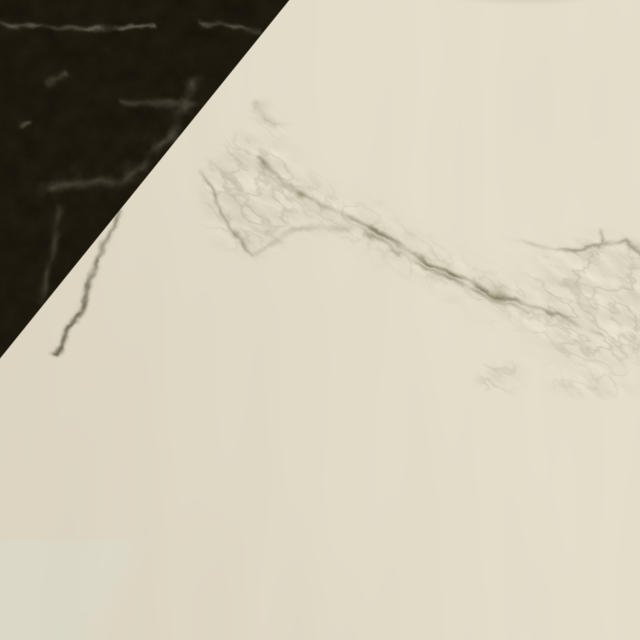
A WebGL 2 fragment shader for this texture:

```glsl
#version 300 es
precision highp float;
uniform vec2 u_resolution;
out vec4 fragColor;

const vec3 PAPER_WARM = vec3(0.862, 0.832, 0.758);
const vec3 PAPER_LIGHT = vec3(0.893, 0.868, 0.794);
const vec3 PAPER_COOL = vec3(0.855, 0.848, 0.788);
const vec3 VEIN_OLIVE = vec3(0.47, 0.445, 0.34);
const vec3 CRACK_BROWN = vec3(0.31, 0.29, 0.22);
const vec3 STONE_DARK = vec3(0.090, 0.075, 0.043);
const vec3 STONE_LIGHT = vec3(0.132, 0.116, 0.072);
const vec3 STONE_VEIN = vec3(0.42, 0.40, 0.34);

vec2 hashGradient(vec2 cell) {
  vec3 h = fract(cell.xyx * vec3(0.1031, 0.1030, 0.0973));
  h += dot(h, h.yzx + 33.33);
  float angle = 6.2832 * fract((h.x + h.y) * h.z);
  return vec2(cos(angle), sin(angle));
}

float gradientNoise(vec2 p) {
  vec2 i = floor(p), f = fract(p);
  vec2 u = f * f * f * (f * (f * 6.0 - 15.0) + 10.0);
  vec2 e = vec2(1.0, 0.0);
  float low = mix(dot(hashGradient(i), f), dot(hashGradient(i + e), f - e), u.x);
  float high = mix(dot(hashGradient(i + e.yx), f - e.yx),
                   dot(hashGradient(i + e.xx), f - e.xx), u.x);
  return mix(low, high, u.y);
}

float fbm(vec2 p) {
  float sum = 0.0, gain = 0.6;
  for (int i = 0; i < 4; i++) {
    sum += gain * gradientNoise(p);
    p = mat2(1.6, 1.2, -1.2, 1.6) * p + 7.3;
    gain *= 0.5;
  }
  return sum;
}

float segment(vec2 p, vec2 a, vec2 b) {
  vec2 pa = p - a, ba = b - a;
  return length(pa - ba * clamp(dot(pa, ba) / dot(ba, ba), 0.0, 1.0));
}

float path(vec2 p, vec2 a, vec2 b, vec2 c, vec2 d) {
  return min(segment(p, a, b), min(segment(p, b, c), segment(p, c, d)));
}

float glow(float dist, float width) {
  return exp(-dist * dist / (width * width));
}

float blob(vec2 p, vec2 center, vec2 radii) {
  return 1.0 - smoothstep(0.55, 1.15, length((p - center) / radii));
}

// Pale ground: broad gradients and a cool lower left corner
vec3 paperColor(vec2 p) {
  float light = smoothstep(0.0, 0.75, p.x * 0.75 + p.y * 0.25);
  vec3 color = mix(PAPER_WARM, PAPER_LIGHT, light);
  float cool = (1.0 - smoothstep(0.09, 0.17, p.x - 0.55 * p.y))
             * (1.0 - smoothstep(0.145, 0.16, p.y));
  color = mix(color, PAPER_COOL, 0.8 * cool);
  color -= 0.04 * blob(p, vec2(0.82, 1.01), vec2(0.12, 0.018));
  return color + 0.008 * gradientNoise(p * vec2(16.0, 3.0));
}

// Olive vein, its branches and the smeared streaks around them
vec3 addVeins(vec3 color, vec2 p) {
  vec2 q = p + 0.012 * vec2(fbm(p * 28.0), fbm(p * 28.0 + 19.0));
  float upper = path(q, vec2(0.404, 0.753), vec2(0.469, 0.697), vec2(0.573, 0.646), vec2(0.677, 0.586));
  float lower = path(q, vec2(0.677, 0.586), vec2(0.781, 0.535), vec2(0.846, 0.518), vec2(0.938, 0.479));
  float twin = path(q, vec2(0.570, 0.637), vec2(0.640, 0.598), vec2(0.720, 0.555), vec2(0.825, 0.511));
  float left = path(q, vec2(0.317, 0.735), vec2(0.341, 0.681), vec2(0.368, 0.633), vec2(0.395, 0.598));
  float under = path(q, vec2(0.395, 0.598), vec2(0.425, 0.622), vec2(0.475, 0.647), vec2(0.573, 0.640));
  float right = path(q, vec2(0.781, 0.629), vec2(0.885, 0.607), vec2(0.977, 0.624), vec2(1.010, 0.597));
  float spur = segment(q, vec2(0.940, 0.636), vec2(0.943, 0.621));
  float fleck = segment(q, vec2(0.401, 0.838), vec2(0.427, 0.803));

  float spine = min(upper, lower);
  float area = max(blob(p, vec2(0.395, 0.700), vec2(0.090, 0.105)), 0.8 * glow(spine, 0.032));
  area = max(area, blob(p, vec2(0.94, 0.525), vec2(0.145, 0.115)));
  area = max(area, 0.8 * blob(p, vec2(0.785, 0.410), vec2(0.045, 0.030)));
  area = max(area, 0.6 * blob(p, vec2(0.94, 0.400), vec2(0.09, 0.025)));
  area = max(area, 0.8 * glow(fleck, 0.018));
  area *= smoothstep(-0.008, 0.010, dot(p - vec2(0.319, 0.738), vec2(0.74, -0.67)) + 0.008);

  vec2 along = vec2(dot(p, vec2(0.83, -0.56)), dot(p, vec2(0.56, 0.83)));
  float streak = fbm(along * vec2(20.0, 52.0) + 3.0);
  float crease = glow(fbm(along * vec2(14.0, 30.0) + 31.0), 0.055);
  color += area * (0.11 * streak - 0.018);
  color = mix(color, VEIN_OLIVE, 0.15 * area * crease);

  float breakup = 0.65 + 0.9 * gradientNoise(p * 32.0);
  float core = smoothstep(0.50, 0.59, p.x) * (1.0 - smoothstep(0.78, 0.88, p.x));
  float ink = glow(spine, 0.0042) * mix(0.42, 0.78, core);
  ink = max(ink, 0.50 * glow(twin, 0.0038));
  ink = max(ink, 0.52 * glow(left, 0.0036));
  ink = max(ink, 0.25 * glow(under, 0.0050));
  ink = max(ink, 0.50 * glow(right, 0.0034) * smoothstep(0.76, 0.93, p.x));
  ink = max(ink, max(0.55 * glow(spur, 0.004), 0.25 * glow(fleck, 0.006)));
  float knots = glow(length(p - vec2(0.369, 0.634)), 0.007) + glow(length(p - vec2(0.469, 0.697)), 0.007)
              + glow(length(p - vec2(0.412, 0.744)), 0.008) + glow(length(p - vec2(0.780, 0.540)), 0.012);
  color = mix(color, VEIN_OLIVE, clamp(ink * breakup + 0.35 * knots, 0.0, 0.85));

  // Tapered crack beside the dark stone
  float crack = path(q, vec2(0.189, 0.668), vec2(0.152, 0.597), vec2(0.130, 0.525), vec2(0.0885, 0.447));
  float crackInk = glow(crack, 0.0048) * mix(0.8, 0.48, smoothstep(0.47, 0.64, p.y));
  return mix(color, CRACK_BROWN, crackInk * (0.85 + 0.5 * gradientNoise(p * 60.0)));
}

// Dark stone with faint pale scratches
vec3 stoneColor(vec2 p) {
  vec2 q = p + 0.014 * vec2(fbm(p * 24.0 + 5.0), fbm(p * 24.0 + 43.0));
  vec3 color = mix(STONE_DARK, STONE_LIGHT, clamp(0.5 + 0.9 * fbm(p * 30.0), 0.0, 1.0));
  float top = path(q, vec2(0.0, 0.964), vec2(0.10, 0.955), vec2(0.16, 0.956), vec2(0.24, 0.959));
  float corner = segment(q, vec2(0.315, 0.965), vec2(0.405, 0.952));
  float bend = path(q, vec2(0.300, 0.870), vec2(0.267, 0.785), vec2(0.195, 0.720), vec2(0.070, 0.708));
  float cross = segment(q, vec2(0.195, 0.840), vec2(0.300, 0.837));
  float drop = path(q, vec2(0.094, 0.674), vec2(0.087, 0.630), vec2(0.073, 0.580), vec2(0.062, 0.530));
  float chip = min(segment(q, vec2(0.076, 0.871), vec2(0.098, 0.881)), segment(q, vec2(0.032, 0.807), vec2(0.043, 0.811)));
  float scratch = max(0.75 * glow(top, 0.0038), 0.60 * glow(corner, 0.0040));
  scratch = max(scratch, max(0.42 * glow(bend, 0.0070), 0.38 * glow(cross, 0.0055)));
  scratch = max(scratch, max(0.38 * glow(drop, 0.0060), 0.60 * glow(chip, 0.0050)));
  scratch += 0.13 * glow(bend, 0.025) * smoothstep(-0.1, 0.3, fbm(p * 45.0));
  return mix(color, STONE_VEIN, scratch * clamp(0.8 + 1.1 * gradientNoise(p * 35.0), 0.2, 1.0));
}

void main() {
  vec2 p = gl_FragCoord.xy / u_resolution;
  vec3 paper = addVeins(paperColor(p), p);
  float side = dot(p - vec2(0.0, 0.440), normalize(vec2(0.560, -0.452)));
  float soft = max(0.0015, 0.8 / u_resolution.y);
  vec3 color = mix(stoneColor(p), paper, smoothstep(-soft, soft, side));
  fragColor = vec4(color, 1.0);
}
```
